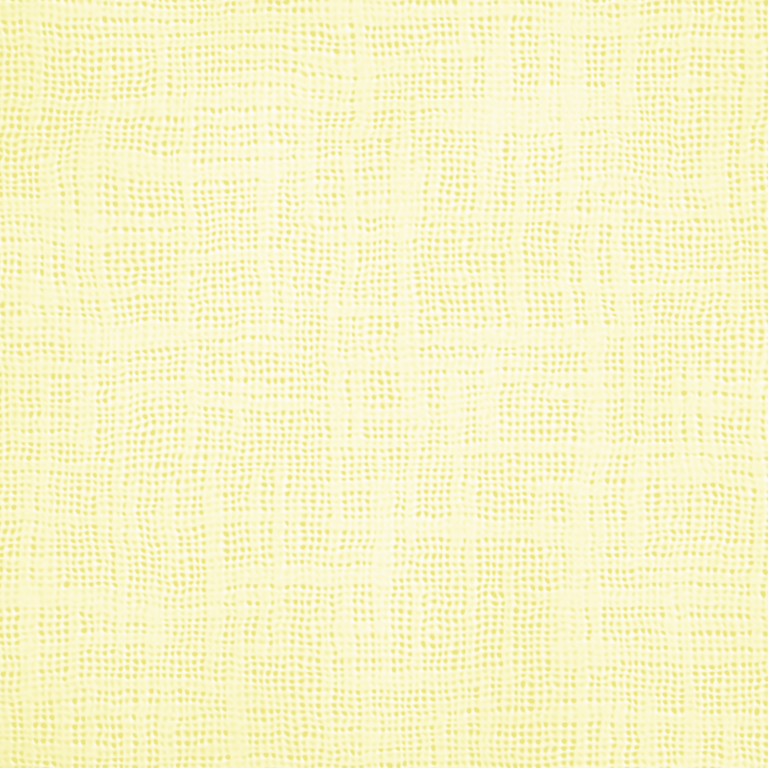
Reproduce this texture procedurally as a WebGL 2 fragment shader.

```glsl
#version 300 es
precision highp float;

#define THREADS 100.0
#define PIT_SHADE 0.21
#define RELIEF 0.14
#define LIGHT_OFFSET vec2(-0.34, -0.30)
#define BASE_TONE 0.832
#define GRAIN 0.07
#define FALLOFF 0.18
#define SHADOW vec3(0.92, 0.895, 0.50)
#define BODY vec3(0.98, 0.966, 0.78)
#define LIGHT vec3(0.995, 0.985, 0.96)

uniform vec2 u_resolution;
out vec4 fragColor;

const float TAU = 6.28319;

float hash(vec2 p) {
    vec3 q = fract(p.xyx * vec3(0.1031, 0.1030, 0.0973));
    q += dot(q, q.yzx + 33.33);
    return fract((q.x + q.y) * q.z);
}

float noise(vec2 p) {
    vec2 cell = floor(p);
    vec2 f = fract(p);
    f = f * f * (3.0 - 2.0 * f);
    float low = mix(hash(cell), hash(cell + vec2(1.0, 0.0)), f.x);
    float high = mix(hash(cell + vec2(0.0, 1.0)), hash(cell + 1.0), f.x);
    return mix(low, high, f.y);
}

// Signed displacement that bends the threads
vec2 bend(vec2 p, float scale) {
    return vec2(noise(p * scale + 17.0), noise(p * scale + 71.0)) - 0.5;
}

// Gap between neighbouring threads, closing where they run together
float gap(float across, float along, float seed) {
    float openness = noise(vec2(floor(across) + seed, along * 0.07));
    float profile = 0.5 - 0.5 * cos(TAU * across);
    return profile * mix(0.3, 1.05, smoothstep(0.12, 0.45, openness));
}

// Depth of the pits where gaps of both directions cross
float pitDepth(vec2 p) {
    float columns = gap(p.x, p.y, 200.0);
    float rows = gap(p.y, p.x, 500.0);
    float variation = mix(0.65, 1.25, hash(floor(p) + 900.0));
    return columns * rows * variation + 0.06 * (columns + rows);
}

void main() {
    vec2 uv = gl_FragCoord.xy / u_resolution.y;
    vec2 weave = uv * THREADS + 10.0;
    weave += 1.3 * bend(weave, 0.09) + 0.5 * bend(weave, 0.6);

    // Pit shading and side light
    float pit = pitDepth(weave);
    float litSide = pitDepth(weave - LIGHT_OFFSET);
    float tone = BASE_TONE - PIT_SHADE * pit + RELIEF * (litSide - pit);

    // Paper grain and broad uneven light
    tone += GRAIN * (noise(weave * 2.3) - 0.5);
    tone += 0.05 * (noise(uv * 6.0) - 0.5);
    vec2 fromCenter = uv - vec2(0.58);
    tone += FALLOFF * (0.18 - dot(fromCenter, fromCenter));

    // Tone to colour
    vec3 color = mix(SHADOW, BODY, smoothstep(0.0, 1.0, (tone - 0.42) / 0.40));
    color = mix(SHADOW, BODY, clamp((tone - SHADOW.b) / (BODY.b - SHADOW.b), 0.0, 1.0));
    color = mix(color, LIGHT, clamp((tone - BODY.b) / (LIGHT.b - BODY.b), 0.0, 1.0));
    fragColor = vec4(color, 1.0);
}
```
